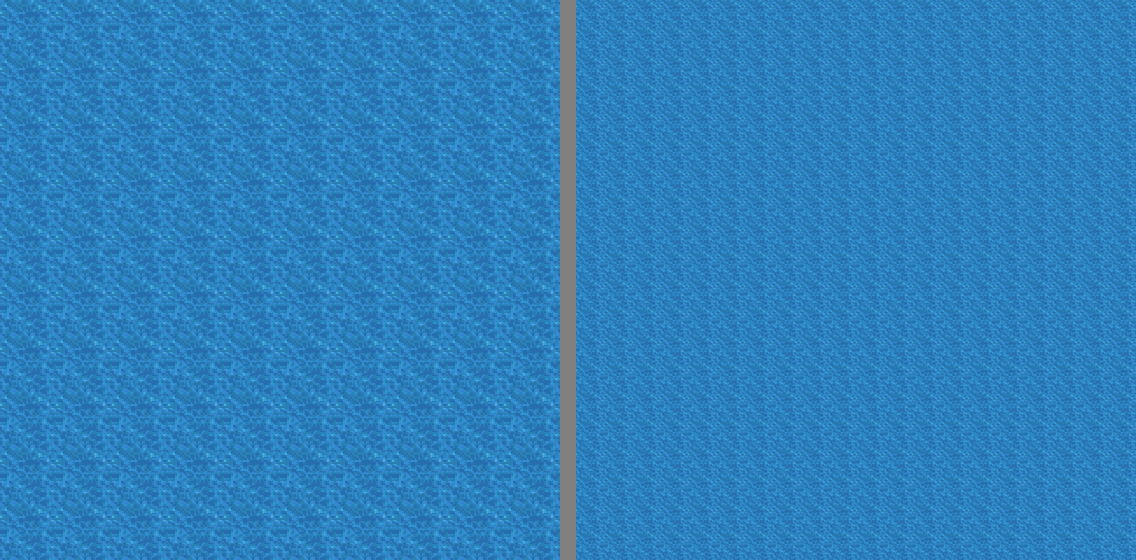
Left: one tile. Right: repeated 2 by 2.
This texture is drawn by a WebGL 2 fragment shader. Its source:

```glsl
#version 300 es
precision highp float;
// Pixel-art water: a 32 x 32 block tile, repeated ten times each way.
// Wrapping pebble cells, slanted strands, ripples and grain are summed to a
// height per block, then sorted into six blues from deep water to glints.

uniform vec2 u_resolution;
out vec4 fragColor;

const float REPEATS = 10.0;
const float BLOCKS = 32.0; // blocks along one side of a tile
const float EDGE_SOFTNESS = 0.4; // blend width in screen pixels

const vec3 DEEP = vec3(0.15, 0.43, 0.68);
const vec3 TEAL = vec3(0.16, 0.50, 0.71);
const vec3 AZURE = vec3(0.20, 0.53, 0.80);
const vec3 BRIGHT = vec3(0.19, 0.58, 0.83);
const vec3 FOAM = vec3(0.24, 0.62, 0.82);
const vec3 GLINT = vec3(0.30, 0.68, 0.84);

// Integer hash of a lattice point, 0 to 1
float hash(vec2 point, float seed) {
    uvec3 v = uvec3(point, seed) * 1664525u + 1013904223u;
    v += v.yzx * v.zxy;
    v ^= v >> 16u;
    v += v.yzx * v.zxy;
    return float(v.x >> 8u) / 16777216.0;
}

// Value noise on a lattice that wraps after "period" points
float wrapNoise(vec2 uv, vec2 period, float seed) {
    vec2 p = uv * period;
    vec2 corner = floor(p);
    vec2 t = smoothstep(0.0, 1.0, p - corner);
    vec2 a = mod(corner, period);
    vec2 b = mod(corner + 1.0, period);
    float low = mix(hash(a, seed), hash(vec2(b.x, a.y), seed), t.x);
    float high = mix(hash(vec2(a.x, b.y), seed), hash(b, seed), t.x);
    return mix(low, high, t.y);
}

// Distance gap between the two nearest wrapped cell points: 0 on cell rims
float pebbleDepth(vec2 uv, vec2 period, float seed) {
    vec2 p = uv * period;
    vec2 corner = floor(p);
    float nearest = 9.0;
    float second = 9.0;
    for (int y = -1; y <= 1; y++) {
        for (int x = -1; x <= 1; x++) {
            vec2 cell = corner + vec2(x, y);
            vec2 id = mod(cell, period);
            vec2 jitter = vec2(hash(id, seed), hash(id, seed + 1.0));
            float d = distance(p, cell + jitter);
            second = min(second, max(nearest, d));
            nearest = min(nearest, d);
        }
    }
    return second - nearest;
}

// Water height of one block, near zero mean and unit deviation
float waterHeight(vec2 block) {
    vec2 uv = (block + 0.5) / BLOCKS;
    vec2 slanted = vec2(uv.x + uv.y, uv.y);
    float rims = (0.28 - pebbleDepth(uv, vec2(7.0, 9.0), 3.0)) / 0.2;
    float strands = (wrapNoise(slanted, vec2(14.0, 8.0), 7.0) - 0.5) / 0.2145;
    float ripples = (wrapNoise(uv, vec2(14.0, 18.0), 11.0) - 0.5) / 0.2145;
    float grain = (hash(block, 17.0) - 0.5) / 0.2887;
    return 0.5 * rims + 0.5 * strands + 0.45 * ripples + 0.53 * grain;
}

// Flat colour of one block, chosen by its height
vec3 blockColor(vec2 cell) {
    float h = waterHeight(mod(cell, BLOCKS));
    vec3 color = DEEP;
    color = mix(color, TEAL, step(-0.61, h));
    color = mix(color, AZURE, step(0.33, h));
    color = mix(color, BRIGHT, step(1.04, h));
    color = mix(color, FOAM, step(1.80, h));
    return mix(color, GLINT, step(2.05, h));
}

// Blends neighbouring blocks only across a narrow edge
vec3 smoothBlocks(vec2 p, vec2 edgeWidth) {
    vec2 cell = floor(p - 0.5);
    vec2 offset = p - 0.5 - cell;
    vec2 t = clamp((offset - 0.5) / edgeWidth + 0.5, 0.0, 1.0);
    vec3 bottom = mix(blockColor(cell), blockColor(cell + vec2(1.0, 0.0)), t.x);
    vec3 top = mix(blockColor(cell + vec2(0.0, 1.0)), blockColor(cell + 1.0), t.x);
    return mix(bottom, top, t.y);
}

void main() {
    vec2 blocksPerPixel = REPEATS * BLOCKS / u_resolution;
    vec2 p = gl_FragCoord.xy * blocksPerPixel;
    vec2 edgeWidth = min(blocksPerPixel * EDGE_SOFTNESS, vec2(1.0));
    fragColor = vec4(smoothBlocks(p, edgeWidth), 1.0);
}
```
